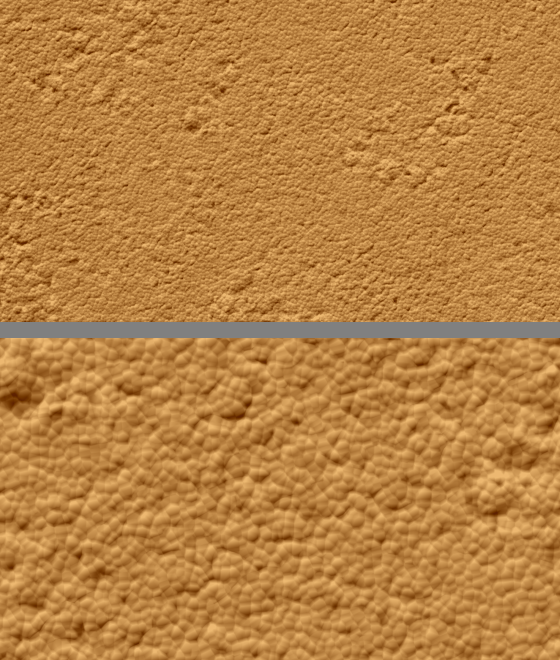
Top: the whole. Bottom: its middle third, enlarged.
Write a WebGL 1 fragment shader that draws this texture.

```glsl
precision highp float;
// Rough ochre sand: fine grain, small crumbs and scattered darker clumps.
// Each layer is a field of cellular domes lit from above by comparing heights
// along the light direction; layered sines vary how rough the ground is.
uniform vec2 u_resolution;

const vec2 LIGHT = vec2(-0.28, 0.96);
const vec3 SHADOW_SAND = vec3(0.49, 0.26, 0.04);
const vec3 BRIGHT_SAND = vec3(0.84, 0.63, 0.362);

vec2 hash2(vec2 cell) {
  vec2 q = vec2(dot(cell, vec2(127.1, 311.7)), dot(cell, vec2(269.5, 183.3)));
  return fract(sin(q) * 43758.545);
}

// Height of overlapping round grains, one per unit cell.
float grainHeight(vec2 p) {
  vec2 cell = floor(p);
  float height = 0.0;
  for (int j = -1; j <= 1; j++) {
    for (int i = -1; i <= 1; i++) {
      vec2 id = cell + vec2(float(i), float(j));
      vec2 jitter = hash2(id);
      vec2 d = id + jitter - p;
      float size = 0.6 + 0.6 * fract(jitter.x * 7.0 + jitter.y * 5.0);
      height = max(height, size - dot(d, d));
    }
  }
  return height;
}

// Positive on slopes facing the light, negative on the shaded side.
float relief(vec2 p, float reach) {
  return grainHeight(p) - grainHeight(p + LIGHT * reach);
}

// Broad irregular patches, roughly -1 to 1.
float patches(vec2 p) {
  float a = sin(p.x * 7.0 + 2.0 * sin(p.y * 5.0 + 1.0));
  float b = sin(p.y * 9.0 - p.x * 4.0 + 2.0 * sin(p.x * 6.0));
  float c = sin(p.x * 17.0 + p.y * 13.0 + 2.0 * sin(p.y * 21.0 - p.x * 8.0));
  return (a + b + 0.8 * c) / 2.8;
}

float sandTone(vec2 p) {
  float broad = patches(p);
  float leftSide = exp(-2.5 * p.x);
  float rough = 0.85 + 0.4 * patches(p * 1.4 + 3.7);
  float clumps = smoothstep(0.3, 0.8, broad + 0.5 * leftSide
    + 0.4 * patches(p * 4.0 + 8.0));

  // Bend the grain outlines and lean them slightly to the right.
  vec2 bent = p + 0.004 * sin(p.yx * 83.0 + 2.0 * sin(p * 57.0));
  vec2 leaning = vec2(bent.x * 0.9, bent.y - 0.2 * bent.x);

  float fine = relief(p * 118.0, 0.5);
  float crumb = relief(leaning * 64.0 + 17.0, 0.45);
  float lump = relief(bent * 31.0 + 41.0, 0.45);
  float lumpShadow = smoothstep(0.2, 0.65, -relief(bent * 33.0 + 5.0, 0.6));

  float tone = 0.715 + 0.05 * broad - 0.07 * leftSide;
  tone += 0.05 * patches(p * 5.0 + 2.0);
  tone += 0.68 * fine + 0.55 * rough * crumb;
  tone += (0.2 * rough + 0.75 * clumps) * lump;
  tone -= 0.6 * clumps * lumpShadow;
  tone -= 0.4 * rough * smoothstep(0.22, 0.6, -crumb);
  return clamp(tone, -0.35, 1.25);
}

void main() {
  // Average four samples per pixel to soften the grain edges.
  float tone = 0.0;
  for (int j = 0; j < 2; j++) {
    for (int i = 0; i < 2; i++) {
      vec2 offset = vec2(float(i), float(j)) * 0.5 - 0.25;
      tone += 0.25 * sandTone((gl_FragCoord.xy + offset) / u_resolution.y);
    }
  }
  gl_FragColor = vec4(mix(SHADOW_SAND, BRIGHT_SAND, tone), 1.0);
}
```
